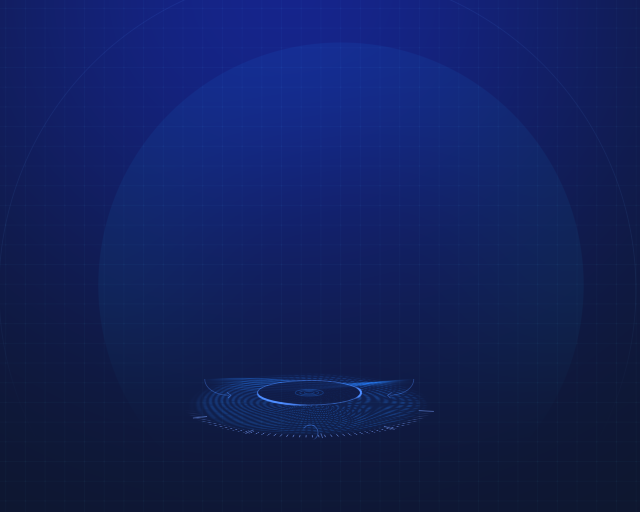
Write a Shadertoy shader that draws this background.

```glsl
const float TAU = 6.2831853;
const vec3 NIGHT = vec3(0.052, 0.085, 0.165);
const vec3 ROYAL = vec3(0.082, 0.143, 0.545);
const vec3 DISC_TINT = vec3(0.000, 0.036, 0.042);
const vec3 GRID_TINT = vec3(0.012, 0.036, 0.036);
const vec3 DOT_BLUE = vec3(0.05, 0.23, 0.42);
const vec3 RING_BLUE = vec3(0.27, 0.47, 0.78);
const vec3 TICK_BLUE = vec3(0.42, 0.53, 0.76);

const vec2 GLOW_POS = vec2(0.57, 1.02);
const vec2 GLOW_SCALE = vec2(0.74, 0.80);
const float GLOW_SIZE = 0.56;
const vec2 DISC_POS = vec2(0.666, 0.443);
const float DISC_RADIUS = 0.474;
const vec2 HALO_POS = vec2(0.620, 0.435);
const float HALO_RADIUS = 0.622;
const vec2 GRID_ORIGIN = vec2(0.4344, 0.6373);
const float GRID_STEP = 0.03848;

const vec2 BASE_POS = vec2(0.604, 0.210);
const vec2 BASE_RADII = vec2(0.236, 0.062);
const vec2 RING_POS = vec2(0.604, 0.233);
const vec2 RING_RADII = vec2(0.101, 0.024);
const float DOT_RINGS = 17.0;
const float DOT_SPOKES = 110.0;
const float TICK_COUNT = 120.0;

float hash(vec2 p) {
    return fract(sin(dot(p, vec2(127.1, 311.7))) * 43758.5453);
}

float stroke(float d, float halfWidth, float px) {
    return 1.0 - smoothstep(halfWidth - px, halfWidth + px, abs(d));
}

float ellipseDist(vec2 p, vec2 radii) {
    vec2 q = p / radii;
    float f = length(q);
    return (f - 1.0) * f / max(length(q / radii), 0.001);
}

float segmentDist(vec2 p, vec2 a, vec2 b) {
    vec2 ab = b - a;
    return length(p - a - ab * clamp(dot(p - a, ab) / dot(ab, ab), 0.0, 1.0));
}

vec3 backdrop(vec2 p, float px) {
    float d = length((p - GLOW_POS) * GLOW_SCALE) / GLOW_SIZE;
    vec3 col = mix(NIGHT, ROYAL, exp(-d * d));

    // Large disc, strongest at its rim and fading downward
    float r = length(p - DISC_POS);
    float disc = 1.0 - smoothstep(-px, px, r - DISC_RADIUS);
    float rim = mix(0.15, 1.0, smoothstep(0.2, 1.0, r / DISC_RADIUS));
    col += DISC_TINT * disc * rim * smoothstep(0.08, 0.48, p.y);

    // Thin halo outline
    float halo = stroke(length(p - HALO_POS) - HALO_RADIUS, 0.0007, px);
    col += vec3(0.025, 0.05, 0.06) * halo * smoothstep(0.1, 0.5, p.y);

    // Square grid with brighter crossings
    vec2 cell = (fract((p - GRID_ORIGIN) / GRID_STEP + 0.5) - 0.5) * GRID_STEP;
    float lines = max(stroke(cell.x, 0.0006, px), stroke(cell.y, 0.0006, px));
    float cross = stroke(length(cell), 0.0012, px);
    return col + GRID_TINT * (0.65 * lines + 0.9 * cross);
}

vec3 platform(vec2 p, float px) {
    vec2 local = p - BASE_POS;
    vec2 q = local / BASE_RADII;
    float r = length(q);
    float a = atan(q.y, q.x);
    float ringD = ellipseDist(p - RING_POS, RING_RADII);
    vec3 light = vec3(0.0);

    // Rippled rings: threads on the left, dots on the right
    float ripple = r + 0.05 * sin(3.0 * a + 5.0 * r);
    vec2 lattice = vec2(ripple * DOT_RINGS, a / TAU * DOT_SPOKES);
    vec2 f = abs(fract(lattice) - 0.5);
    float threads = 1.0 - smoothstep(0.05, 0.45, f.x);
    float beads = 1.0 - smoothstep(0.12, 0.48, f.y);
    float left = smoothstep(0.15, -0.5, q.x);
    float weave = threads * mix(beads, 0.85, left);
    weave *= 0.65 + 0.35 * hash(floor(lattice));
    float inside = 1.0 - smoothstep(0.80, 1.02, r);
    float outsideRing = smoothstep(-0.004, 0.004, ringD);
    light += DOT_BLUE * inside * (0.10 + 0.45 * weave) * mix(0.15, 1.0, outsideRing);

    // Waving sheet along the far side
    float span = smoothstep(-0.9, -0.5, q.x) * (1.0 - smoothstep(0.5, 0.9, q.x));
    for (int i = 0; i < 7; i++) {
        float k = float(i);
        float wave = 0.046 - 0.0024 * k - 0.005 * sin(3.8 * q.x + 0.6 + 0.32 * k);
        float clear = mix(0.3, 1.0, outsideRing);
        light += DOT_BLUE * span * clear * stroke(local.y - wave, 0.0008, px) * (0.75 - 0.08 * k);
    }

    // Bright ring, heavier at lower left and right, with small inner rings
    vec2 ringQ = (p - RING_POS) / RING_RADII;
    float weight = max(smoothstep(0.6, 1.0, dot(ringQ, vec2(-0.75, -0.66))),
                       smoothstep(0.85, 1.0, ringQ.x));
    light += RING_BLUE * stroke(ringD, 0.0007 + 0.0013 * weight, px) * (0.5 + 0.4 * weight);
    for (int i = 1; i <= 3; i++) {
        float d = ellipseDist(p - RING_POS, RING_RADII * 0.09 * float(i));
        light += DOT_BLUE * stroke(d, 0.0006, px) * 0.6;
    }

    // Short rim ticks, then five longer markers
    float arc = length(BASE_RADII * vec2(sin(a), cos(a))) * TAU / TICK_COUNT;
    float tick = stroke((fract(a / TAU * TICK_COUNT) - 0.5) * arc, 0.0008, px);
    tick *= stroke(r - 1.0, 0.035, px / BASE_RADII.y);
    light += TICK_BLUE * tick * smoothstep(0.1, 0.9, -q.y) * 0.7;
    for (int i = 0; i < 5; i++) {
        float angle = radians(-156.0 + 36.0 * float(i));
        vec2 dir = BASE_RADII * vec2(cos(angle), sin(angle));
        light += TICK_BLUE * 0.6 * stroke(segmentDist(local, dir * 0.93, dir * 1.05), 0.0007, px);
    }

    // Mirrored hooks with arrow tips, and the near dial
    vec2 m = vec2(abs(local.x), local.y);
    vec2 hook = m - vec2(0.157, 0.049);
    float hookMask = step(0.0, hook.x) * step(hook.y, 0.0);
    light += RING_BLUE * 0.4 * hookMask * stroke(ellipseDist(hook, vec2(0.047, 0.031)), 0.0006, px);
    vec2 tip = vec2(0.153, 0.018);
    float arrow = min(segmentDist(m, tip, tip + vec2(0.007, 0.005)),
                      segmentDist(m, tip, tip + vec2(0.005, -0.005)));
    light += RING_BLUE * 0.5 * stroke(arrow, 0.0006, px);
    vec2 dial = local - vec2(0.002, -0.055);
    light += RING_BLUE * 0.5 * stroke(length(dial) - 0.015, 0.0007, px) * smoothstep(-0.012, 0.006, dial.x + dial.y);
    return light;
}

void mainImage(out vec4 fragColor, in vec2 fragCoord) {
    vec2 p = fragCoord / iResolution.y;
    float px = 0.75 / iResolution.y;
    fragColor = vec4(clamp(backdrop(p, px) + platform(p, px), 0.0, 1.0), 1.0);
}
```
